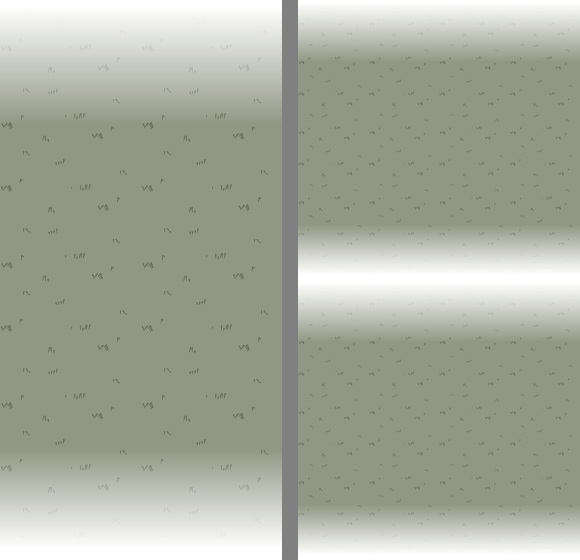
Left: one tile. Right: repeated 2 by 2.
Write a Shadertoy shader that draws this pattern.

```glsl
const vec2 REPEATS = vec2(2.0, 4.0);
const vec2 TILE = vec2(198.0, 196.0);   // tile size in drawing units
const vec3 SAGE = vec3(0.57, 0.59, 0.52);
const vec3 GRASS = vec3(0.43, 0.45, 0.38);
const vec3 MIST = vec3(1.0);

float hash(float n) {
    return fract(sin(n * 12.99) * 437.58);
}

// Tapered stroke, thin at the root and round at the tip
float blade(vec2 p, vec2 root, vec2 tip, float radius) {
    vec2 axis = tip - root;
    float t = clamp(dot(p - root, axis) / dot(axis, axis), 0.0, 1.0);
    return length(p - root - axis * t) - mix(0.35, 1.0, t) * radius;
}

// Forked stem beside a stepped cluster of leaves
float forkedTuft(vec2 p) {
    float d = blade(p, vec2(-5.0, -1.5), vec2(-6.8, 2.2), 1.2);
    d = min(d, blade(p, vec2(-5.2, -3.0), vec2(-0.6, 3.2), 1.2));
    for (int i = 0; i < 3; i++) {
        float k = float(i);
        vec2 root = vec2(1.0 + 1.7 * k, 0.2 - 2.0 * k);
        d = min(d, blade(p, root, root + vec2(3.4 - 0.8 * k, 3.4 - 0.7 * k), 1.4));
    }
    return d;
}

// Single sprout with a bent head
float sprout(vec2 p) {
    float stem = blade(p, vec2(-1.2, -3.4), vec2(0.0, 1.8), 1.2);
    return min(stem, blade(p, vec2(-0.2, 2.2), vec2(1.6, 1.0), 1.1));
}

// Short upright tick and a slanted one
float tickPair(vec2 p) {
    float d = blade(p, vec2(-4.0, -2.0), vec2(-3.7, 1.5), 1.0);
    d = min(d, blade(p, vec2(2.4, -1.8), vec2(0.2, 1.6), 1.2));
    return min(d, blade(p, vec2(2.6, -2.0), vec2(4.6, -2.8), 0.9));
}

// Uneven row of blades
float bladeRow(vec2 p, int count, float spacing, float height, float seed) {
    float d = 1e3;
    for (int i = 0; i < count; i++) {
        float k = float(i);
        float r = hash(k + seed);
        vec2 root = vec2((k - 0.5 * float(count - 1)) * spacing, -3.0 + 2.0 * r);
        vec2 lean = vec2(2.4 * hash(k + seed + 7.0) - 0.6, height * (0.45 + 0.55 * r));
        d = min(d, blade(p, root, root + lean, 1.2));
    }
    return d;
}

float plant(vec2 p, int kind) {
    if (kind < 2) return forkedTuft(p);
    if (kind < 4) return sprout(p);
    if (kind == 4) return bladeRow(p, 3, 4.0, 6.0, 2.0);
    if (kind == 5) {
        float speck = blade(p, vec2(-19.0, 0.0), vec2(-18.6, 1.6), 1.0);
        return min(speck, bladeRow(p, 5, 3.0, 6.5, 5.0));
    }
    if (kind < 8) return tickPair(p);
    return bladeRow(p, 4, 3.2, 5.0, 11.0);
}

// Offset from a centre, wrapped to the nearest repeat
vec2 wrapOffset(vec2 p, vec2 centre, vec2 period) {
    return mod(p - centre + 0.5 * period, period) - 0.5 * period;
}

float meadow(vec2 p) {
    // Each entry: position, then shift to its copy in the second half row
    vec4 spots[9] = vec4[9](
        vec4(10, 20, -1, -88), vec4(137, 5, 8, -100),
        vec4(31, 32, -2, -89), vec4(157, 16, 9, -99),
        vec4(64, 0, 8, -100), vec4(111, 32, 8, -100),
        vec4(37, -18, 0, -108), vec4(173, -45, -10, -96),
        vec4(84, -32, -10, -97));
    float d = 1e3;
    for (int row = 0; row < 2; row++) {
        for (int i = 0; i < 9; i++) {
            vec2 centre = spots[i].xy + float(row) * spots[i].zw;
            d = min(d, plant(wrapOffset(p, centre, TILE), i));
        }
    }
    return d;
}

// Opacity of the mist towards both ends of the canvas
float mistCover(float y) {
    float lower = (0.197 - y) / 0.177;
    float upper = (y - 0.778) / 0.212;
    return clamp(max(lower, upper), 0.0, 1.0);
}

void mainImage(out vec4 fragColor, in vec2 fragCoord) {
    vec2 uv = fragCoord / iResolution.xy;
    vec2 p = (uv - vec2(0.0, 0.5)) * REPEATS * TILE;
    float pixel = REPEATS.x * TILE.x / iResolution.x;

    float ink = 1.0 - smoothstep(-0.5 * pixel, 0.5 * pixel, meadow(p));
    vec3 color = mix(SAGE, GRASS, ink);
    color = mix(color, MIST, mistCover(uv.y));
    fragColor = vec4(color, 1.0);
}
```
